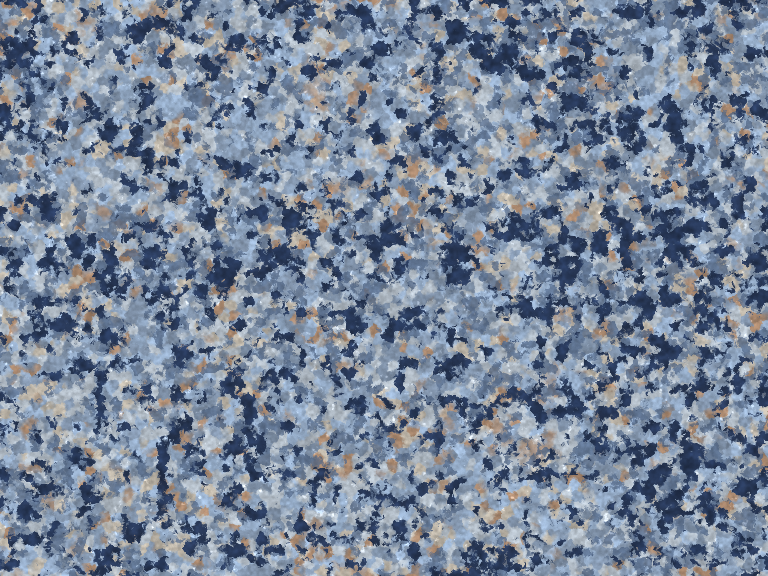
Give the GLSL for this texture, as a Shadertoy shader.

```glsl
const vec3 INK = vec3(0.13, 0.19, 0.31);
const vec3 SLATE = vec3(0.32, 0.40, 0.52);
const vec3 STEEL = vec3(0.50, 0.57, 0.66);
const vec3 SKY = vec3(0.59, 0.68, 0.79);
const vec3 PEARL = vec3(0.69, 0.73, 0.77);
const vec3 CREAM = vec3(0.73, 0.70, 0.65);
const vec3 RUST = vec3(0.66, 0.53, 0.43);

float hash(vec2 p) {
    vec3 q = fract(vec3(p.xyx) * 0.1031);
    q += dot(q, q.yzx + 33.33);
    return fract((q.x + q.y) * q.z);
}

vec2 hash2(vec2 p) {
    return vec2(hash(p + 17.3), hash(p + 71.9));
}

float noise(vec2 p) {
    vec2 i = floor(p), f = fract(p);
    f = f * f * (3.0 - 2.0 * f);
    return mix(mix(hash(i), hash(i + vec2(1, 0)), f.x),
               mix(hash(i + vec2(0, 1)), hash(i + vec2(1, 1)), f.x), f.y);
}

float fbm(vec2 p, float gain) {
    float sum = 0.0, total = 0.0, amp = 1.0;
    for (int i = 0; i < 4; i++) {
        sum += amp * noise(p);
        total += amp;
        amp *= gain;
        p = mat2(1.6, 1.2, -1.2, 1.6) * p + 19.7;
    }
    return sum / total;
}

// Pale mineral chosen by a random pick; warmth favours feldspar tints
vec3 mineral(float pick, float warmth) {
    vec3 cool = pick < 0.34 ? STEEL : pick < 0.68 ? SKY : PEARL;
    vec3 warm = pick < 0.28 ? RUST : pick < 0.75 ? CREAM : PEARL;
    return mix(cool, warm, warmth);
}

// Soft-edged cellular grains
vec3 grains(vec2 p, float warmth, float sharpness) {
    vec2 cell = floor(p);
    vec3 sum = vec3(0.0);
    float total = 0.0;
    for (int y = -1; y <= 1; y++)
    for (int x = -1; x <= 1; x++) {
        vec2 id = cell + vec2(x, y);
        vec2 d = id + hash2(id) - p;
        float weight = exp(-sharpness * dot(d, d)) + 1e-7;
        float warm = smoothstep(-0.12, 0.12, warmth - hash(id + 131.0));
        float shade = 0.92 + 0.16 * hash(id + 53.0);
        sum += weight * shade * mineral(hash(id + 7.0), warm);
        total += weight;
    }
    return sum / total;
}

void mainImage(out vec4 fragColor, in vec2 fragCoord) {
    vec2 p = fragCoord / iResolution.y;
    float soft = 20.0 / iResolution.y;

    // Ragged outlines
    vec2 warp = vec2(fbm(p * 110.0, 0.6), fbm(p * 110.0 + 47.0, 0.6)) - 0.5;
    vec2 q = p + warp * 0.014;

    // Pale ground with warm clusters
    float warmth = 0.23 + 1.5 * (fbm(p * 16.0 + 5.0, 0.5) - 0.5);
    vec3 color = grains(q * 62.0, warmth, 14.0);
    float stain = smoothstep(0.70, 0.86, fbm(q * 22.0 + 83.0, 0.5));
    color = mix(color, RUST, 0.75 * stain);

    // Translucent slate, then dark mica flecks
    float drift = 0.10 * (noise(p * 7.0 + 31.0) - 0.5);
    float veil = fbm(q * 50.0 + 211.0, 0.55) + drift;
    color = mix(color, SLATE, 0.75 * (1.0 - smoothstep(0.35, 0.43, veil)));
    float mica = fbm(q * 46.0 + 120.0, 0.6) + drift;
    color = mix(color, SLATE, 0.55 * (1.0 - smoothstep(0.40, 0.45, mica)));
    float fleck = 1.0 - smoothstep(0.395 - soft, 0.395 + soft, mica);
    color = mix(color, INK * (0.8 + 0.5 * noise(p * 90.0)), 0.93 * fleck);

    // Crystal sparkle and fine surface grain
    float sparkle = smoothstep(0.70, 0.88, fbm(p * 95.0 + 9.0, 0.5));
    color += 0.22 * sparkle * (1.0 - fleck);
    color *= 1.0 + 0.20 * (noise(p * 190.0) - 0.5) + 0.20 * (fbm(p * 120.0 + 61.0, 0.7) - 0.5);

    fragColor = vec4(clamp(color, 0.0, 1.0), 1.0);
}
```
